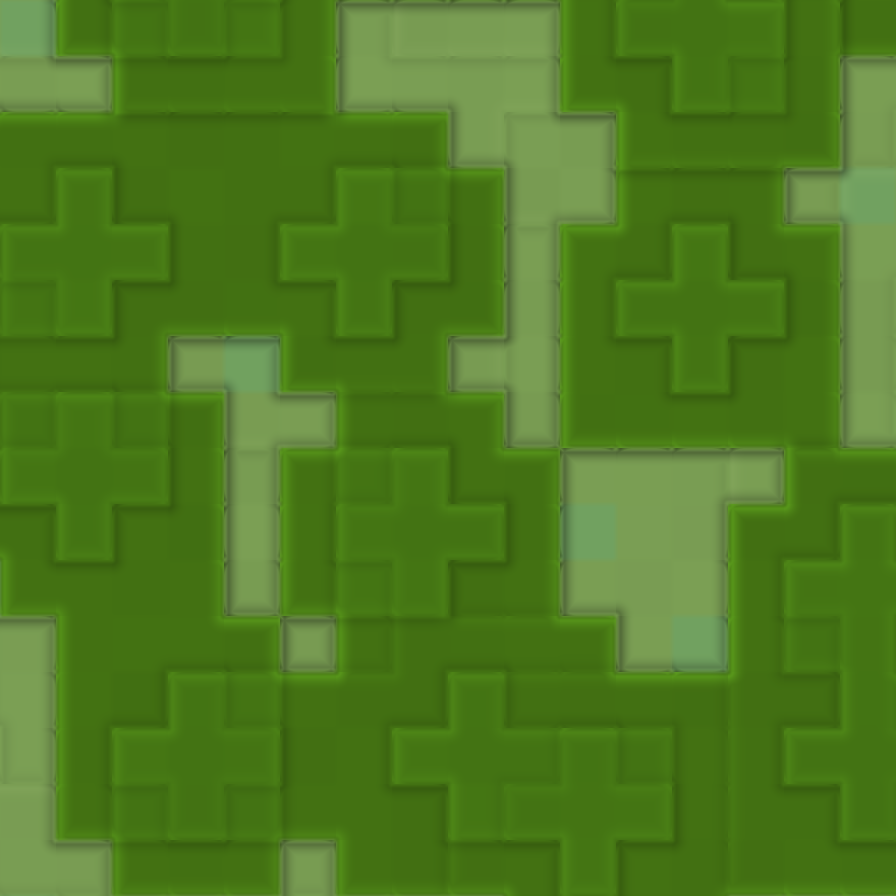
Write a three.js fragment shader that draws this pattern.

```glsl
// Top-down block forest: bevelled square tree canopies with plus-shaped crowns over pale terraces.
varying vec2 vUv;

const float CELLS = 16.0;         // blocks across the canvas
const float TREE_SPACING = 5.0;   // blocks between tree sites
const float TREE_JITTER = 4.0;    // possible centre positions per axis
const float TREE_CHANCE = 0.9;
const float TREE_HEIGHT = 3.0;
const float TERRACE_SCALE = 0.16;
const float TERRACE_STEP = 0.4;
const float EDGE_SOFTNESS = 0.1;  // in blocks
const float GLOW_WIDTH = 0.36;
const float SHADOW_WIDTH = 0.34;
const float SHADOW_DEPTH = 0.46;
const float MINT_CHANCE = 0.07;
const vec2 LIGHT_DIR = vec2(-0.7071, 0.7071);

const vec3 GROUND = vec3(0.475, 0.615, 0.325);
const vec3 GROUND_MINT = vec3(0.45, 0.64, 0.38);
const vec3 GROUND_LIGHT = vec3(0.62, 0.74, 0.45);
const vec3 LEAF = vec3(0.26, 0.44, 0.07);
const vec3 CROWN = vec3(0.265, 0.455, 0.075);
const vec3 LEAF_LIGHT = vec3(0.36, 0.62, 0.11);

float hash(vec2 p) {
  return fract(sin(dot(p, vec2(127.1, 311.7))) * 43758.5453);
}

float valueNoise(vec2 p) {
  vec2 i = floor(p);
  vec2 f = fract(p);
  f = f * f * (3.0 - 2.0 * f);
  float low = mix(hash(i), hash(i + vec2(1.0, 0.0)), f.x);
  float high = mix(hash(i + vec2(0.0, 1.0)), hash(i + vec2(1.0, 1.0)), f.x);
  return mix(low, high, f.y);
}

float terrace(vec2 cell) {
  return TERRACE_STEP * floor(5.0 * valueNoise(cell * TERRACE_SCALE + 7.3));
}

// Block height in x, kind in y: 0 ground, 1 canopy, 2 crown.
vec2 blockAt(vec2 cell) {
  vec2 block = vec2(terrace(cell), 0.0);
  vec2 home = floor(cell / TREE_SPACING);
  for (int j = -1; j <= 1; j++) {
    for (int i = -1; i <= 1; i++) {
      vec2 site = home + vec2(float(i), float(j));
      vec2 jitter = floor(TREE_JITTER * vec2(hash(site + 3.1), hash(site + 19.7)));
      vec2 center = site * TREE_SPACING + jitter;
      vec2 q = abs(cell - center);
      float reach = max(q.x, q.y);
      if (reach > 2.5 || hash(site + 41.3) > TREE_CHANCE) continue;

      // Outer corners are often missing.
      float chance = hash(cell + center * 0.37);
      if (q.x + q.y > 3.5 && chance < 0.5) continue;

      float height = terrace(center) + TREE_HEIGHT;
      float kind = 1.0;
      if (q.x + q.y < 1.5) {
        height += 1.0;
        kind = 2.0;
      } else if (reach < 1.5 && chance > 0.65) {
        height += 0.6;
        kind = 2.0;
      }
      if (height > block.x) block = vec2(height, kind);
    }
  }
  return block;
}

vec3 blockColor(vec2 cell, float kind) {
  float tone = hash(cell + 61.7);
  vec3 ground = mix(GROUND, GROUND_MINT, step(tone, MINT_CHANCE));
  vec3 leaf = kind > 1.5 ? CROWN : LEAF;
  return (kind > 0.5 ? leaf : ground) * (0.985 + 0.03 * tone);
}

// Fades in just off the shared edge, then falls away with distance.
float edgeFalloff(float d, float width) {
  float fade = max(1.0 - d / width, 0.0);
  return fade * fade * smoothstep(0.0, EDGE_SOFTNESS, d);
}

void main() {
  vec2 p = vUv * CELLS;
  vec2 cell = floor(p);
  vec2 here = blockAt(cell);
  vec3 color = vec3(0.0);
  float glow = 0.0;
  float shadow = 0.0;

  for (int j = -1; j <= 1; j++) {
    for (int i = -1; i <= 1; i++) {
      vec2 offset = vec2(float(i), float(j));
      vec2 other = cell + offset;
      vec2 block = blockAt(other);
      vec2 outside = abs(p - other - 0.5) - 0.5;

      // Smooth coverage of this block blends the flat colours.
      vec2 cover = clamp(0.5 - outside / EDGE_SOFTNESS, 0.0, 1.0);
      color += cover.x * cover.y * blockColor(other, block.y);

      // Lower neighbours light the rim, higher ones cast a shadow.
      float d = length(max(outside, 0.0));
      float rise = block.x - here.x;
      float facing = dot(offset, LIGHT_DIR) / max(length(offset), 1.0);
      float strength = (1.0 - exp(-0.55 * abs(rise))) * (0.8 + 0.3 * facing);
      if (rise < 0.0) glow = max(glow, strength * edgeFalloff(d, GLOW_WIDTH));
      else shadow = max(shadow, strength * edgeFalloff(d, SHADOW_WIDTH));
    }
  }

  vec3 rim = here.y > 0.5 ? LEAF_LIGHT : GROUND_LIGHT;
  color = mix(color, rim, min(1.5 * glow, 1.0));
  color *= 1.0 - SHADOW_DEPTH * min(1.5 * shadow, 1.0);
  gl_FragColor = vec4(color, 1.0);
}
```
